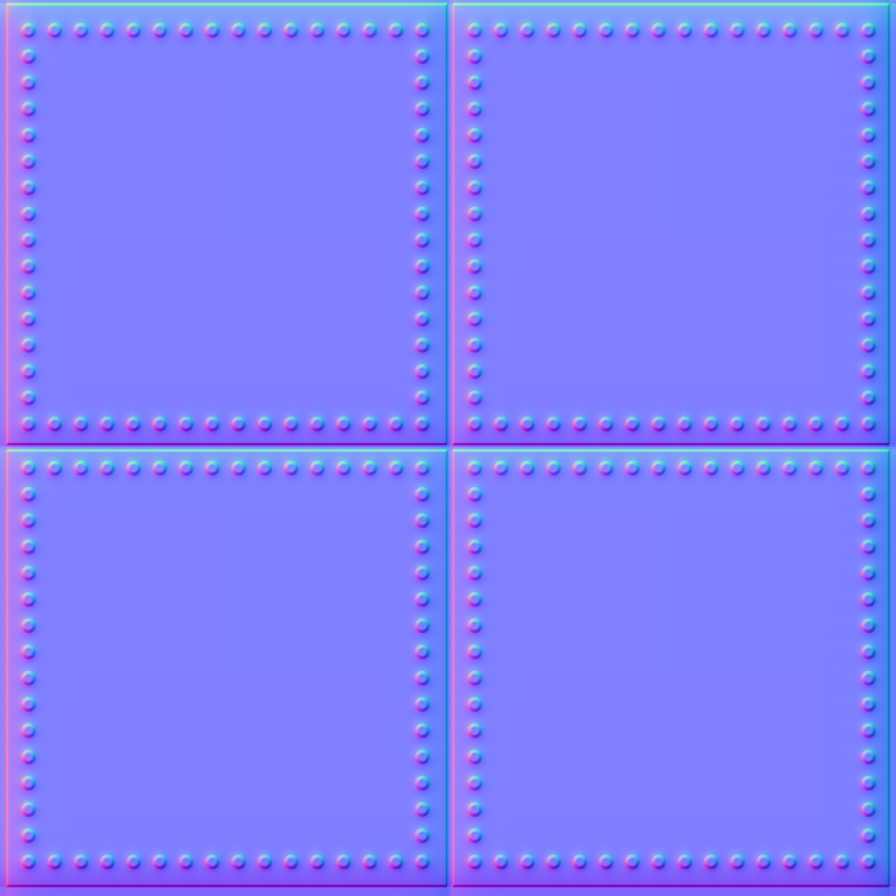
Write a Shadertoy shader that draws this texture map.

```glsl
// Tangent-space normal map of four riveted metal panels, two across and two down.

const float CANVAS = 768.0;             // design units across the canvas
const vec2  SEAM = vec2(385.8, 384.6);  // centre of the cross-shaped gap
const float RIVET_PITCH = 22.5;
const float LAST_RIVET = 15.0;          // rivet indices run from 0 to 15
const float RIVET_RADIUS = 6.3;

// Radial slope of one rivet: flat cap, steep shoulder, soft skirt.
float rivetSlope(float r, float aa) {
    float cap = smoothstep(2.4, 4.6, r);
    float outside = smoothstep(RIVET_RADIUS - 0.6 * aa, RIVET_RADIUS + 0.6 * aa, r);
    float skirt = 0.32 * exp(-max(r - RIVET_RADIUS, 0.0) / 3.6);
    return mix(0.70 * cap, skirt, outside);
}

// Sums the outward slopes of nearby rivets on the perimeter of a square lattice.
vec2 rivetFrame(vec2 p, vec2 firstRivet, float aa) {
    vec2 nearest = round((p - firstRivet) / RIVET_PITCH);
    vec2 slope = vec2(0.0);
    for (int j = -1; j <= 1; j++) {
        for (int i = -1; i <= 1; i++) {
            vec2 id = nearest + vec2(float(i), float(j));
            vec2 fromEnd = min(id, LAST_RIVET - id);
            if (min(fromEnd.x, fromEnd.y) != 0.0) continue;
            vec2 offset = p - firstRivet - id * RIVET_PITCH;
            float r = length(offset);
            slope += offset / max(r, 0.001) * rivetSlope(r, aa);
        }
    }
    return slope;
}

// Broad bevel that fades into the panel and weakens beyond its edge.
vec2 bevel(vec2 d, vec2 strength, float aa) {
    vec2 inside = smoothstep(vec2(-1.5 * aa), vec2(0.5 * aa), d);
    return strength * exp(-max(d, 0.0) / 14.0) * mix(vec2(0.5), vec2(1.0), inside);
}

// Thin crease on each edge, cut off at the panel corners.
vec2 crease(vec2 d, vec2 extent, float aa) {
    float width = max(1.1, 0.75 * aa);
    vec2 line = exp(-d * d / (width * width));
    vec2 span = smoothstep(vec2(-aa), vec2(aa), extent);
    return vec2(0.62, 0.78) * line * span.yx;
}

void mainImage(out vec4 fragColor, in vec2 fragCoord) {
    vec2 p = fragCoord / iResolution.xy * CANVAS;
    float aa = CANVAS / min(iResolution.x, iResolution.y);

    // Bounds and first rivet of the panel on this side of the seams.
    vec2 side = step(SEAM, p);
    vec2 low = mix(vec2(6.0, 8.5), vec2(388.5, 387.2), side);
    vec2 high = mix(vec2(383.0, 382.0), vec2(762.0, 764.5), side);
    vec2 firstRivet = mix(vec2(24.5, 29.2), vec2(407.0, 404.5), side);

    // Outer borders slope more strongly than the central seams.
    vec2 lowStrength = mix(vec2(0.42), vec2(0.24), side);
    vec2 highStrength = mix(vec2(0.24), vec2(0.42), side);
    vec2 dLow = p - low;
    vec2 dHigh = high - p;
    vec2 extent = min(dLow, dHigh);

    vec2 slope = bevel(dHigh, highStrength, aa) - bevel(dLow, lowStrength, aa);
    slope += crease(dHigh, extent, aa) - crease(dLow, extent, aa);
    slope += rivetFrame(p, firstRivet, aa);

    // Encode the normal with its red axis reversed.
    vec2 tilt = vec2(-slope.x, slope.y);
    tilt /= max(1.0, length(tilt) / 0.92);
    float up = sqrt(1.0 - dot(tilt, tilt));
    fragColor = vec4(0.5 + 0.5 * vec3(tilt, up), 1.0);
}
```
